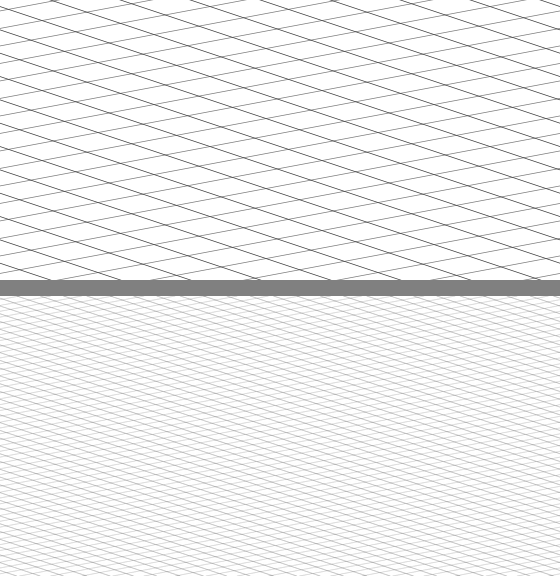
Top: one tile. Bottom: repeated 3 by 3.
Reproduce this pattern procedurally as a Shadertoy shader.

```glsl
const vec3 PAPER = vec3(1.0);
const vec3 DARK_INK = vec3(0.24);
const vec3 LIGHT_INK = vec3(0.48);
const float LINE_WIDTH = 0.0026; // fraction of canvas height

// Signed distance, in canvas heights, to the nearest of a family of parallel lines.
// Whole counts across and down keep the family seamless at the edges.
float lineDistance(vec2 uv, vec2 counts, float offset, float aspect) {
    float phase = dot(counts, uv) + offset;
    float density = length(counts / vec2(aspect, 1.0));
    return (fract(phase + 0.5) - 0.5) / density;
}

// Share of a pixel-wide window covered by a line of the given width.
float lineCoverage(float dist, float width, float pixel) {
    float upper = min(dist + 0.5 * width, 0.5 * pixel);
    float lower = max(dist - 0.5 * width, -0.5 * pixel);
    return clamp((upper - lower) / pixel, 0.0, 1.0);
}

void mainImage(out vec4 fragColor, in vec2 fragCoord) {
    vec2 uv = fragCoord / iResolution.xy;
    float aspect = iResolution.x / iResolution.y;
    float pixel = 1.0 / iResolution.y;

    // Shallow rising lines and steeper falling lines
    float rising = lineDistance(uv, vec2(6.0, -16.0), -0.625, aspect);
    float falling = lineDistance(uv, vec2(8.0, 12.0), 0.28, aspect);

    // Falling lines lie on top
    vec3 color = mix(PAPER, LIGHT_INK, lineCoverage(rising, LINE_WIDTH, pixel));
    color = mix(color, DARK_INK, lineCoverage(falling, LINE_WIDTH, pixel));
    fragColor = vec4(color, 1.0);
}
```
